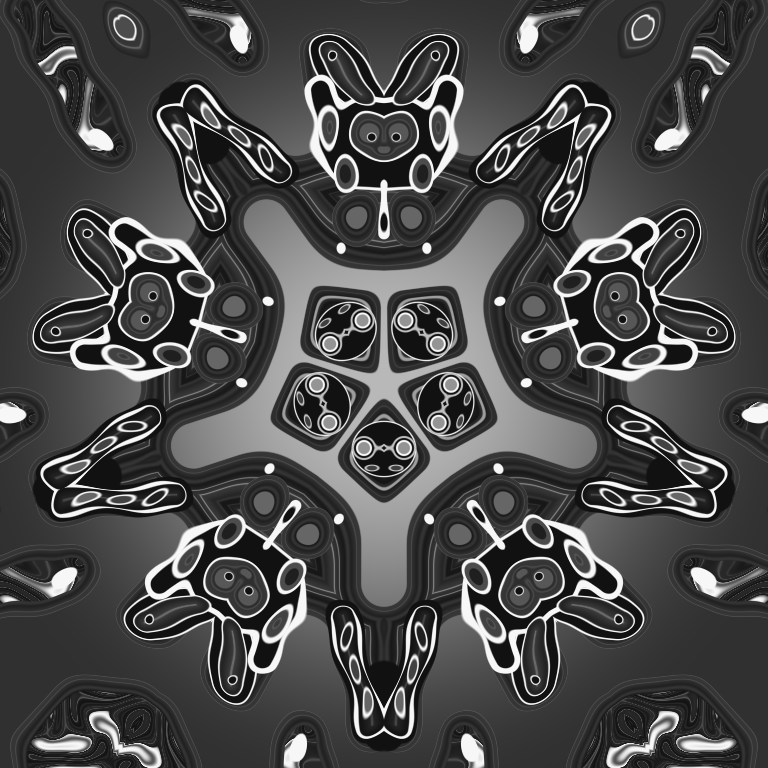
Reproduce this pattern procedurally as a Shadertoy shader.

```glsl
// A five-fold mirrored ornament in greys: a pale star holding five eyed discs,
// ringed by masks, legs and lobes. The plane is folded into one half sector,
// then distance functions are filled with contour bands made of layered sines.
#define VIEW 7.68        // canvas height in drawing units
#define BAND_FREQ 82.0   // density of the contour lines
#define BAND_GLOW 0.30   // brightness of the contour lines
#define WARP 0.028       // wobble of the outer shapes
#define BLACK 0.065
#define WHITE 0.97
#define SECTOR 1.2566371 // one fifth of a turn

float edge;              // half width of a smoothed edge

float ink(float d) { return smoothstep(edge, -edge, d); }

float smin(float a, float b, float k) {
    float h = max(k - abs(a - b), 0.0) / k;
    return min(a, b) - h * h * k * 0.25;
}

float capsule(vec2 p, vec2 a, vec2 b) {
    vec2 ab = b - a;
    return length(p - a - ab * clamp(dot(p - a, ab) / dot(ab, ab), 0.0, 1.0));
}

float oval(vec2 p, vec2 centre, vec2 radii) {
    return (length((p - centre) / radii) - 1.0) * min(radii.x, radii.y);
}

// Uneven thin lines that follow the level sets of a distance
float bands(float d) {
    float s = d * BAND_FREQ;
    float line = 0.5 + 0.5 * sin(s + 1.6 * sin(s * 0.37 + 1.0));
    return 0.15 + 0.06 * sin(s * 0.29 + 2.0) + BAND_GLOW * pow(line, 6.0) * (0.6 + 0.4 * sin(s * 0.23));
}

// A shape with a white rim around its fill
void cell(inout float tone, float d, float rim, float fill) {
    tone = mix(tone, WHITE, ink(d - rim));
    tone = mix(tone, fill, ink(d));
}

// Liquid metal patches
float blotches(vec2 p) {
    vec2 w = p + 0.16 * sin(p.yx * 7.0 + vec2(1.0, 3.0));
    float n = sin(w.x * 9.0 + 2.0 * sin(w.y * 6.0)) + sin(w.y * 11.0 - 1.5 * sin(w.x * 7.0));
    float shine = 0.65 + 0.32 * sin(n * 4.0 + w.x * 5.0);
    return mix(bands(n * 0.13) * 0.75, shine, smoothstep(0.45, 0.6, n));
}

// Mask: black face, white wire, heart, eyes and ears; x runs outward
void drawMask(inout float tone, vec2 c) {
    float cheek = oval(c, vec2(1.66, 0.27), vec2(0.29, 0.23));
    tone = mix(tone, bands(cheek * 1.3), ink(cheek));
    tone = mix(tone, 0.40, ink(cheek + 0.135));
    cell(tone, oval(c, vec2(1.36, 0.43), vec2(0.045, 0.035)), 0.01, WHITE);

    float ear = capsule(c, vec2(2.88, 0.20), vec2(3.30, 0.54));
    cell(tone, ear - 0.20, 0.018, BLACK);
    float face = oval(c, vec2(2.39, 0.0), vec2(0.44, 0.64));
    face = smin(face, capsule(c, vec2(2.45, 0.55), vec2(2.98, 0.63)) - 0.09, 0.14);
    cell(tone, face, 0.045 + 0.02 * sin(c.x * 9.0), BLACK);
    cell(tone, ear - 0.105, 0.015, bands(ear) + 0.03);
    cell(tone, length(c - vec2(3.25, 0.52)) - 0.035, 0.012, BLACK);

    float heart = smin(length(c - vec2(2.51, 0.14)) - 0.18, length(c - vec2(2.36, 0.0)) - 0.13, 0.12);
    cell(tone, heart, 0.022, bands(heart * 0.8));
    tone = mix(tone, 0.34, ink(heart + 0.09));
    cell(tone, length(c - vec2(2.48, 0.11)) - 0.035, 0.008, BLACK);

    float eye = oval(c, vec2(2.12, 0.37), vec2(0.14, 0.11));
    cell(tone, eye, 0.03, 0.30 - 0.18 * ink(eye + 0.045));
    float temple = oval(c, vec2(2.57, 0.58), vec2(0.17, 0.075));
    cell(tone, temple, 0.03, bands(temple) + 0.05);
    float stem = capsule(c, vec2(1.50, 0.0), vec2(1.96, 0.0)) - 0.055;
    tone = mix(tone, WHITE, ink(stem));
    tone = mix(tone, BLACK, ink(oval(c, vec2(1.62, 0.0), vec2(0.10, 0.035))));
}

// Legs beyond each star arm: looped bars with a string of beads
void drawLegs(inout float tone, vec2 a) {
    vec2 hip = vec2(2.30, 0.44), foot = vec2(3.42, 0.12);
    tone = mix(tone, BLACK, ink(oval(a, vec2(3.22, 0.0), vec2(0.48, 0.23))));
    float leg = capsule(a, hip, foot);
    tone = mix(tone, BLACK, ink(leg - 0.17));
    cell(tone, leg - 0.10, 0.025 + 0.015 * sin(a.x * 8.0), bands(leg) * 0.7);
    for (float i = 0.0; i < 3.0; i++) {
        float bead = oval(a, mix(hip, foot, 0.22 + 0.29 * i), vec2(0.11, 0.04));
        cell(tone, bead, 0.016, 0.12 + 0.14 * i);
    }
}

// Disc in the star: contour rim, black pupil and a pair of pearls
void drawDisc(inout float tone, vec2 a) {
    float y = sqrt(a.y * a.y + 0.006);
    float side = 0.809 * y - 0.588 * a.x + 0.025;
    float tip = 0.72 * a.x + 0.70 * y - 0.91;
    float disc = -smin(-side, -tip, 0.16);
    tone = mix(tone, bands(disc * 1.15) * 0.85, ink(disc));
    tone = mix(tone, 0.62, ink(abs(disc + 0.10) - 0.012));
    float pupil = oval(a, vec2(0.65, 0.0), vec2(0.27, 0.31));
    cell(tone, pupil, 0.012, BLACK);
    vec2 pearl = vec2(0.64, 0.20);
    float loop = smin(length(a - pearl) - 0.11, abs(a.y) + abs(a.x - 0.64) - 0.03, 0.12);
    tone = mix(tone, 0.75, ink(abs(loop) - 0.010));
    cell(tone, length(a - pearl) - 0.06, 0.02, 0.58);
    cell(tone, oval(a, vec2(0.84, 0.12), vec2(0.025, 0.055)), 0.008, 0.25);
}

void mainImage(out vec4 fragColor, in vec2 fragCoord) {
    vec2 p = (fragCoord - 0.5 * iResolution.xy) / iResolution.y * VIEW;
    edge = 0.75 * VIEW / iResolution.y;

    // Fold: x runs along a star arm, y >= 0 across it
    float r = length(p);
    float angle = abs(mod(atan(p.x, -p.y) + 0.5 * SECTOR, SECTOR) - 0.5 * SECTOR);
    vec2 flat_ = r * vec2(cos(angle), sin(angle));
    vec2 a = flat_ + WARP * smoothstep(1.2, 2.2, r) * sin(flat_.yx * 8.0 + 2.0 * sin(flat_ * 4.0));
    vec2 c = vec2(0.809 * a.x + 0.588 * a.y, abs(0.588 * a.x - 0.809 * a.y));

    // Pale ground, darkening outward, and the contoured zone around the star
    float tone = mix(0.72, 0.19, smoothstep(0.3, 4.2, r));
    float star = smin(r - 1.13, capsule(flat_, vec2(0.0), vec2(2.0, 0.0)) - 0.225, 0.5);
    float zone = smin(r - 2.42, capsule(c, vec2(2.5, 0.3), vec2(3.25, 0.52)) - 0.34, 0.25);
    zone = smin(zone, capsule(a, vec2(2.2, 0.3), vec2(3.4, 0.05)) - 0.30, 0.2);
    zone = max(zone, -star);
    tone = mix(tone, bands(zone), ink(zone));

    drawMask(tone, c);
    drawLegs(tone, a);

    // Outer lobes, the lens between them, and the far metal zones
    float lobe = capsule(a, vec2(3.62, 0.83), vec2(5.1, 0.65)) - 0.33;
    tone = mix(tone, bands(lobe), ink(lobe));
    tone = mix(tone, blotches(a), ink(lobe + 0.15));
    cell(tone, oval(a, vec2(3.66, 0.85), vec2(0.13, 0.09)), 0.01, WHITE);
    float lens = oval(a, vec2(4.37, 0.0), vec2(0.24, 0.12));
    tone = mix(tone, bands(lens), ink(lens - 0.06));
    cell(tone, lens + 0.06, 0.014, 0.3);
    float far = length(c - vec2(4.75, 0.0)) - 0.95;
    tone = mix(tone, bands(far), ink(far));
    tone = mix(tone, blotches(c * 1.1), ink(far + 0.17));

    drawDisc(tone, flat_);
    fragColor = vec4(vec3(clamp(tone, 0.0, 1.0)), 1.0);
}
```
